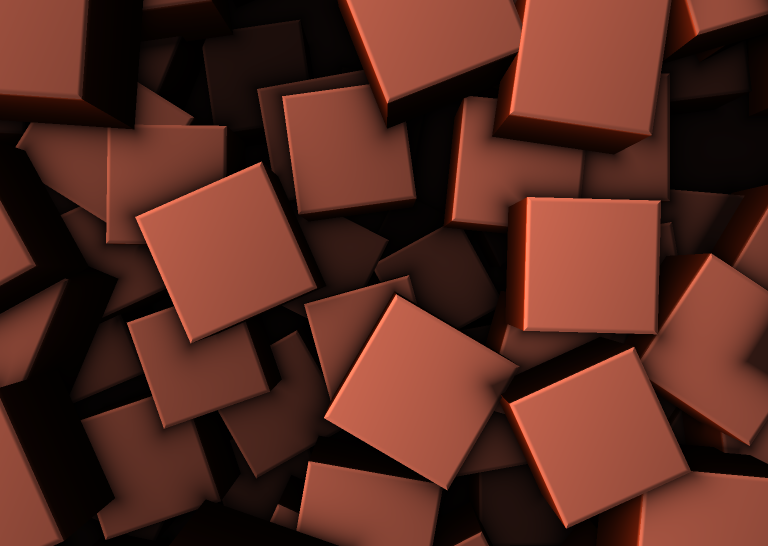
Reproduce this background procedurally as a WebGL 1 fragment shader.

```glsl
precision highp float;
uniform vec2 u_resolution;

// Layout, in canvas heights
const float CAMERA_HEIGHT = 1.6;
const float CELL_SIZE = 0.33;
const float JITTER = 0.13;
const float LAYER_DROP = 0.25;
const float BOWL_DEPTH = 0.95;
const float BOWL_LIMIT = 0.42;
const float MIN_SIDE = 0.215;
const float MAX_SIDE = 0.27;
const float TURN_RANGE = 1.35;
const float SEED = 17.0;

// Shading
const vec3 TOP_COLOR = vec3(0.80, 0.405, 0.315);
const vec3 SIDE_COLOR = vec3(0.56, 0.14, 0.035);
const vec3 RIM_COLOR = vec3(0.36, 0.16, 0.10);
const vec3 FLOOR_COLOR = vec3(0.045, 0.023, 0.019);
const vec2 LIGHT_DIR = vec2(-0.92, 0.39);
const vec2 SIDE_LIGHT = vec2(-0.94, -0.34);
const float BEVEL = 0.0055;
const float SHADOW_WIDTH = 0.022;
const float SHADOW_STRENGTH = 0.68;

vec4 hash4(vec2 cell) {
  vec4 p = fract(cell.xyxy * vec4(0.1031, 0.1030, 0.0973, 0.1099));
  p += dot(p, p.wzxy + 33.33);
  return fract((p.xxyz + p.yzzw) * p.zywx);
}

float boxDistance(vec2 p, float halfSide) {
  vec2 d = abs(p) - halfSide;
  return length(max(d, 0.0)) + min(max(d.x, d.y), 0.0);
}

// Point where the view ray through p reaches the given height
vec2 rayAt(vec2 p, float height) {
  return p * (1.0 - height / CAMERA_HEIGHT);
}

float bowl(vec2 p) {
  return min(BOWL_DEPTH * dot(p, p), BOWL_LIMIT);
}

vec3 shadeTop(vec2 local, vec2 offset, mat2 turn, float halfSide, float lit) {
  float slope = dot(offset, LIGHT_DIR) / halfSide;
  vec3 color = TOP_COLOR * lit * (0.90 + 0.10 * slope);
  vec2 a = abs(local);
  vec2 axis = a.x > a.y ? vec2(sign(local.x), 0.0) : vec2(0.0, sign(local.y));
  float facing = dot(turn * axis, LIGHT_DIR);
  float rim = smoothstep(halfSide - BEVEL * 1.5, halfSide - BEVEL * 0.5, max(a.x, a.y));
  color += RIM_COLOR * lit * rim * max(facing, 0.0);
  return color * (1.0 - 0.6 * rim * max(-facing, 0.0));
}

vec3 shadeSide(vec2 normal, float down, float lit) {
  float facing = max(dot(normal, SIDE_LIGHT), 0.0);
  float edge = 1.0 - smoothstep(0.0, 0.06, down);
  vec3 color = SIDE_COLOR * (0.10 + 0.95 * facing) * exp(-1.6 * down);
  return (color + RIM_COLOR * edge * (0.15 + 1.3 * facing)) * lit;
}

// Draws one cube over the scene, with a contact shadow around it
void drawCube(vec2 p, vec2 cell, float layer, vec2 shift, inout vec3 color, inout float hitHeight) {
  vec4 rnd = hash4(cell + layer * 41.0 + SEED);
  vec4 more = hash4(cell.yx + layer * 23.0 + SEED * 3.0);
  vec2 center = (cell + 0.5 - shift) * CELL_SIZE + (rnd.xy - 0.5) * JITTER;
  float keep = layer > 2.5 ? 1.0 : 0.66 + 0.26 * (1.0 - smoothstep(0.15, 0.4, length(center)));
  if (more.x > keep) return;

  float side = mix(MIN_SIDE, MAX_SIDE, more.y);
  float halfSide = 0.5 * side;
  float top = bowl(center) - layer * LAYER_DROP + (rnd.w - 0.5) * 0.12;
  float angle = (rnd.z - 0.5) * TURN_RANGE;
  float c = cos(angle);
  float s = sin(angle);
  mat2 turn = mat2(c, s, -s, c);

  // Ray segment between the top and bottom planes, in the cube's frame
  vec2 offset = rayAt(p, top) - center;
  vec2 a = offset * turn;
  vec2 b = (rayAt(p, top - side) - center) * turn;
  float topDistance = boxDistance(a, halfSide);

  if (top > hitHeight + 0.02) {
    float d = max(min(topDistance, boxDistance(b, halfSide)), 0.0);
    color *= 1.0 - SHADOW_STRENGTH * exp(-d / SHADOW_WIDTH);
  }

  float lit = smoothstep(-0.82, 0.08, top - 0.35 * bowl(center)) * (0.84 + 0.18 * more.z);
  if (topDistance < 0.0) {
    if (top > hitHeight) {
      color = shadeTop(a, offset, turn, halfSide, lit);
      hitHeight = top;
    }
    return;
  }

  vec2 ray = b - a + 0.00001;
  vec2 t0 = (-halfSide - a) / ray;
  vec2 t1 = (halfSide - a) / ray;
  vec2 enter = min(t0, t1);
  vec2 leave = max(t0, t1);
  float t = max(enter.x, enter.y);
  float height = top - t * side;
  if (t > 0.0 && t < min(1.0, min(leave.x, leave.y)) && height > hitHeight) {
    vec2 axis = enter.x > enter.y ? vec2(-sign(ray.x), 0.0) : vec2(0.0, -sign(ray.y));
    color = shadeSide(turn * axis, t, lit);
    hitHeight = height;
  }
}

vec3 renderCubes(vec2 p) {
  vec3 color = FLOOR_COLOR;
  float hitHeight = -3.0;
  for (int i = 0; i < 4; i++) {
    float layer = 3.0 - float(i);
    float base = -layer * LAYER_DROP;
    vec2 ground = rayAt(p, base + bowl(rayAt(p, base)));
    vec2 shift = vec2(0.37, 0.61) * layer + 0.3;
    vec2 home = floor(ground / CELL_SIZE + shift);
    for (int y = -1; y <= 1; y++) {
      for (int x = -1; x <= 1; x++) {
        drawCube(p, home + vec2(float(x), float(y)), layer, shift, color, hitHeight);
      }
    }
  }
  return color;
}

void main() {
  // Four samples per pixel smooth the edges
  vec3 sum = vec3(0.0);
  for (int y = 0; y < 2; y++) {
    for (int x = 0; x < 2; x++) {
      vec2 subPixel = vec2(float(x), float(y)) * 0.5 - 0.25;
      vec2 p = (gl_FragCoord.xy + subPixel - 0.5 * u_resolution) / u_resolution.y;
      sum += renderCubes(p);
    }
  }
  gl_FragColor = vec4(sum * 0.25, 1.0);
}
```
